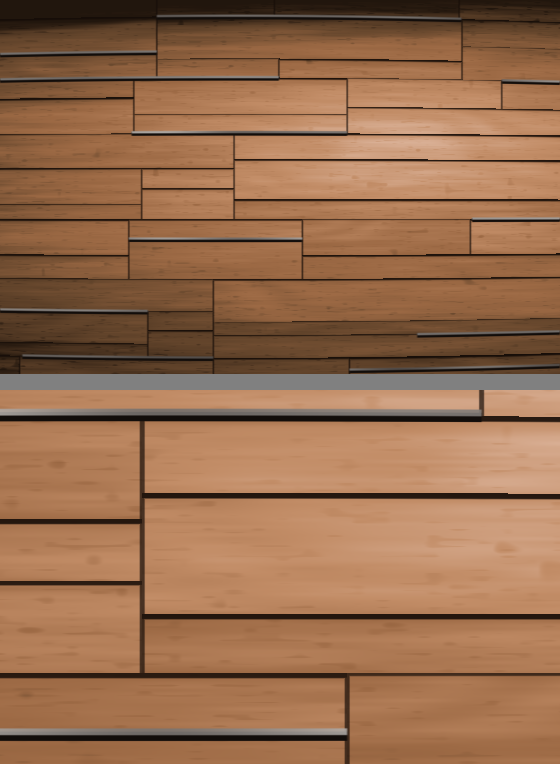
Top: the whole. Bottom: its middle third, enlarged.
A Shadertoy shader for this texture:

```glsl
#define GAP_MIN 0.0012
#define GAP_MAX 0.0055
#define SIDE_GAP 0.0022
#define STRIP_HALF 0.0030
#define BOARD_VARIATION 0.10
#define GRAIN 0.22
#define LENS_BEND 0.10
#define LIGHT_CENTER vec2(0.72, 0.38)

// Each band: top, two full-height cuts, one half-height cut (negative: upper row)
const vec4 BANDS[7] = vec4[7](
    vec4(-.10, .280, .820, -.490), vec4(.043, .280, .825, .498),
    vec4(.207, .239, .620, -.896), vec4(.356, .418, 1.10, .253),
    vec4(.586, .230, .540, -.840), vec4(.746, .381, 1.10, .264),
    vec4(.957, .381, .624, -.035));
// Row split of the three panels, then the second split of the last panel
const vec4 SPLITS[7] = vec4[7](
    vec4(1., 1., 1., 0.), vec4(.58, .69, .45, 0.), vec4(.35, .65, .52, 0.),
    vec4(.40, .30, .30, .67), vec4(.60, .33, .60, 0.),
    vec4(.41, .54, .54, .37), vec4(1., 1., 1., 0.));
// Metal strips: height, start, end
const vec3 STRIPS[11] = vec3[11](
    vec3(.043, .28, .824), vec3(.138, 0., .28), vec3(.207, 0., .498),
    vec3(.208, .896, 1.), vec3(.354, .235, .62), vec3(.586, .843, 1.),
    vec3(.639, .23, .54), vec3(.833, 0., .264), vec3(.898, .745, 1.),
    vec3(.957, .04, .381), vec3(.991, .624, 1.));

float hash(vec2 p) {
    vec3 q = fract(vec3(p.xyx) * .1031);
    q += dot(q, q.yzx + 33.33);
    return fract((q.x + q.y) * q.z);
}

float noise(vec2 p) {
    vec2 i = floor(p), f = fract(p);
    f = f * f * (3. - 2. * f);
    return mix(mix(hash(i), hash(i + vec2(1, 0)), f.x),
               mix(hash(i + vec2(0, 1)), hash(i + vec2(1, 1)), f.x), f.y);
}

// Narrow the interval (lo, hi) around x at a cut
void cutAt(float x, float c, inout float lo, inout float hi) {
    if (x < c) hi = min(hi, c); else lo = max(lo, c);
}

// Board containing p, as left, top, right, bottom
vec4 findBoard(vec2 p) {
    int k = 0;
    for (int i = 1; i < 7; i++) if (p.y >= BANDS[i].x) k = i;
    vec4 band = BANDS[k], split = SPLITS[k];
    vec4 b = vec4(-.1, band.x, 1.1, k < 6 ? BANDS[min(k + 1, 6)].x : 1.1);
    cutAt(p.x, band.y, b.x, b.z);
    cutAt(p.x, band.z, b.x, b.z);
    float s = p.x < band.y ? split.x : p.x < band.z ? split.y : split.z;
    float rowCut = mix(b.y, b.w, s);
    bool upper = p.y < rowCut;
    if (s < 1.) cutAt(p.y, rowCut, b.y, b.w);
    if (upper == (band.w < 0.)) cutAt(p.x, abs(band.w), b.x, b.z);
    if (!upper && split.w > 0.) {
        float e = p.x < band.w ? .7 : p.x < band.y ? .4 : split.w;
        cutAt(p.y, mix(b.y, b.w, e), b.y, b.w);
    }
    return b;
}

// Wood colour from dark to light
vec3 woodRamp(float t) {
    vec3 c = mix(vec3(.13, .085, .05), vec3(.39, .27, .17), smoothstep(-.05, .27, t));
    c = mix(c, vec3(.61, .41, .265), smoothstep(.22, .52, t));
    c = mix(c, vec3(.76, .55, .40), smoothstep(.47, .77, t));
    return mix(c, vec3(.86, .70, .60), smoothstep(.72, 1., t));
}

// Long fibres, arched growth rings, short pores and rare dark spots
float grain(vec2 p, float seed) {
    p += seed * vec2(17., 31.);
    float warp = noise(p * vec2(3., 9.));
    float fibres = noise(p * vec2(5., 110.)) + .6 * noise(p * vec2(14., 300.)) - .8;
    float rings = sin(90. * p.y + 16. * warp) * noise(p * vec2(2., 5.) + 8.);
    float pores = smoothstep(.72, 1., noise(p * vec2(45., 330.)));
    float spots = smoothstep(.90, 1., noise(p * vec2(24., 60.)));
    return .35 * fibres + .16 * rings - .3 * pores - .5 * spots;
}

float lightAt(vec2 p) {
    vec2 d = p - LIGHT_CENTER;
    d *= vec2(.7, d.y < 0. ? 1.8 : 1.15);
    return .93 - length(d) - .25 * smoothstep(.14, 0., p.y);
}

void mainImage(out vec4 fragColor, in vec2 fragCoord) {
    vec2 uv = fragCoord / iResolution.xy;
    uv.y = 1. - uv.y;
    float aspect = iResolution.x / iResolution.y, px = 1. / iResolution.y;
    vec2 p = uv;
    p.y -= LENS_BEND * (uv.x - .42) * (uv.x - .42) * (.55 - uv.y);

    // Wood tone per board
    vec4 b = findBoard(p);
    float seed = hash(floor(b.xy * 500.) + 7.), depth = hash(floor(b.yx * 700.) + 3.);
    float light = lightAt(uv);
    float tone = light + BOARD_VARIATION * (seed - .5);
    tone += GRAIN * grain(vec2(p.x * aspect, p.y), seed);

    // Cast shadows and gaps between boards
    float top = p.y - b.y, bottom = b.w - p.y;
    float side = min(p.x - b.x, b.z - p.x) * aspect;
    tone -= (.05 + .2 * depth) * exp(-top / .009);
    tone -= .06 * exp(-bottom / .004);
    vec3 col = woodRamp(tone);
    float gapWidth = mix(GAP_MIN, GAP_MAX, depth);
    float gap = (1. - smoothstep(gapWidth - px, gapWidth + px, top)) * mix(.6, .95, depth);
    float joint = .7 * (1. - smoothstep(SIDE_GAP - px, SIDE_GAP + px, side));
    col = mix(col, vec3(.085, .05, .03), max(gap, joint));

    // Metal strips with a shadow below
    for (int i = 0; i < 11; i++) {
        vec3 s = STRIPS[i];
        float along = smoothstep(-px, px, min(p.x - s.y, s.z - p.x));
        float d = p.y - s.x;
        float shade = 1. - smoothstep(.0035, .0035 + 1.5 * px, abs(d - .003));
        float metal = 1. - smoothstep(STRIP_HALF - px, STRIP_HALF + px, abs(d + .001));
        float shine = (.25 + .75 * noise(vec2(p.x * 7., s.x * 90.))) * clamp(light + .3, .2, 1.);
        col = mix(col, vec3(.07, .05, .04), shade * along);
        col = mix(col, mix(vec3(.25, .23, .22), vec3(.86, .84, .82), shine), metal * along * .9);
    }
    fragColor = vec4(clamp(col, 0., 1.), 1.);
}
```
